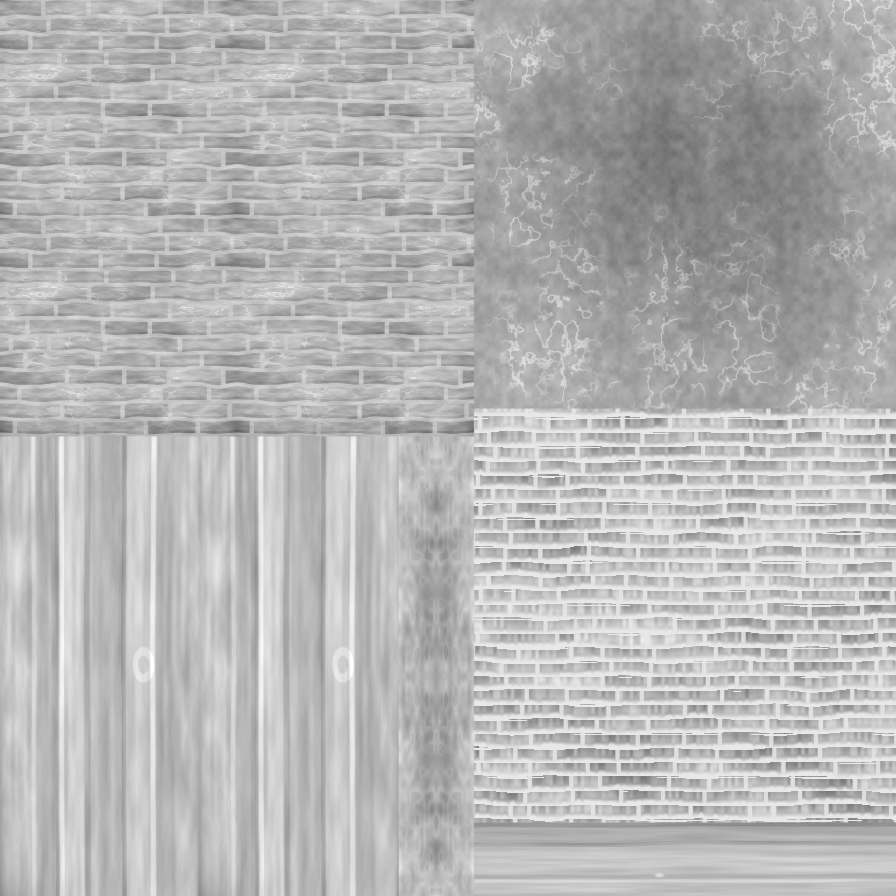
Give the GLSL for this texture map, as a WebGL 1 fragment shader.

```glsl
precision highp float;
// Grey material atlas: brick, worn plaster, vertical planks, bark, shingles and boards.
// Each panel is a function of canvas position, built from tiling value noise and
// jittered courses; main() joins the panels with softened edges.
uniform vec2 u_resolution;

const vec2 NO_TILE = vec2(4096.0);
const float SPLIT_X = 0.529;
const float BARK_X = 0.445;
const float BRICK_Y = 0.513;
const float PLASTER_Y = 0.544;
const float BOARD_Y = 0.082;

float hash(vec2 p) {
  return fract(sin(dot(p, vec2(127.1, 311.7))) * 43758.5453);
}

float noise(vec2 p, vec2 period) {
  vec2 i = floor(p), f = fract(p);
  f = f * f * (3.0 - 2.0 * f);
  vec2 a = mod(i, period), b = mod(i + 1.0, period);
  return mix(mix(hash(a), hash(vec2(b.x, a.y)), f.x),
             mix(hash(vec2(a.x, b.y)), hash(b), f.x), f.y);
}

float fbm(vec2 p, vec2 period) {
  float sum = 0.0, weight = 0.533;
  for (int k = 0; k < 4; k++) {
    sum += weight * noise(p, period);
    p *= 2.0;
    period *= 2.0;
    weight *= 0.5;
  }
  return sum;
}

// Thin bright creases where the noise crosses its middle value.
float veins(vec2 p, vec2 period, float width) {
  return 1.0 - smoothstep(0.0, width, abs(fbm(p, period) - 0.5));
}

float band(float x, float center, float halfWidth) {
  return 1.0 - smoothstep(0.5 * halfWidth, halfWidth, abs(x - center));
}

float edge(float at, float x) {
  return smoothstep(at - 0.001, at + 0.001, x);
}

// Jittered joints of one course: x = distance to the nearest joint, y = block shade.
vec2 course(float x, float row, float count, float jitter) {
  float i = floor(x), id = i, nearest = 1.0;
  for (int k = 0; k < 3; k++) {
    float cell = i + float(k) - 0.5 - 0.5;
    float joint = cell + 0.5 + jitter * (hash(vec2(mod(cell, count), row)) - 0.5);
    nearest = min(nearest, abs(x - joint));
    if (x > joint) id = cell;
  }
  return vec2(nearest, hash(vec2(mod(id, count) + 17.0, row + 5.0)));
}

float brick(vec2 p) {
  vec2 tile = (p - vec2(0.0, BRICK_Y)) / vec2(SPLIT_X, 1.0 - BRICK_Y) * 2.0;
  vec2 g = tile * vec2(4.0, 13.0);
  g.y += 0.22 * (noise(tile * vec2(12.0, 13.0), vec2(12.0, 13.0)) - 0.5);
  float row = mod(floor(g.y), 13.0), h = fract(g.y);
  vec2 block = course(g.x + 0.5 * mod(row, 2.0), row, 4.0, 0.5);
  float wear = fbm(tile * vec2(6.0, 9.0), vec2(6.0, 9.0));
  float grain = fbm(tile * vec2(20.0, 52.0), vec2(20.0, 52.0));
  float crease = veins(tile * vec2(9.0, 26.0), vec2(9.0, 26.0), 0.05);
  float tone = 0.69 + 0.11 * (block.y - 0.5) + 0.22 * (grain - 0.5);
  tone += 0.25 * (wear - 0.5) + 0.1 * crease * smoothstep(0.4, 0.65, wear);
  tone -= 0.06 * band(h, 0.2, 0.12);
  float mortar = max(band(h, 0.02, 0.14), band(h, 1.0, 0.14));
  mortar = max(mortar, band(block.x, 0.0, 0.05));
  tone = mix(tone, 0.8 + 0.2 * (grain - 0.5), 0.8 * mortar);
  return tone - 0.05 * (1.0 - smoothstep(0.8, 1.1, tile.y * 13.0));
}

float plaster(vec2 p) {
  vec2 q = (p - vec2(SPLIT_X, PLASTER_Y)) / vec2(1.0 - SPLIT_X, 1.0 - PLASTER_Y);
  float left = exp(-dot((q - vec2(0.36, 0.6)) * vec2(2.0, 1.9), (q - vec2(0.36, 0.6)) * vec2(2.0, 1.9)));
  float right = exp(-dot((q - vec2(0.7, 0.5)) * vec2(2.9, 1.7), (q - vec2(0.7, 0.5)) * vec2(2.9, 1.7)));
  float dark = min(1.0, 0.75 * left + 0.55 * right);
  float cloud = fbm(q * vec2(9.0, 7.0), NO_TILE);
  float speck = fbm(q * vec2(55.0, 45.0) + 9.0, NO_TILE);
  float tone = 0.745 - 0.225 * dark + 0.16 * (cloud - 0.5) + 0.16 * (speck - 0.5);
  float chipped = smoothstep(0.42, 0.68, cloud + 0.15 * (1.0 - q.y) - 0.1 * dark);
  return tone + 0.15 * chipped * veins(q * vec2(30.0, 26.0), NO_TILE, 0.07);
}

float planks(vec2 p) {
  float x = p.x / BARK_X * 2.0, u = fract(x);
  float sway = 0.012 * (noise(vec2(x * 5.0, p.y * 7.0), vec2(5.0, 64.0)) - 0.5);
  float w = u + sway;
  float fiber = noise(vec2((x + sway) * 48.0, p.y * 6.0), vec2(48.0, 64.0));
  float fine = fbm(vec2(x * 30.0, p.y * 22.0), vec2(30.0, 64.0));
  float mottle = fbm(vec2(x * 12.0, p.y * 16.0), vec2(12.0, 64.0));
  float tone = 0.765 + 0.1 * (fiber - 0.5) + 0.14 * (fine - 0.5);
  tone += 0.22 * (mottle - 0.5) * (band(u, 0.06, 0.16) + band(u, 0.98, 0.1));
  tone -= 0.07 * (band(w, 0.24, 0.06) + band(w, 0.56, 0.08) + band(w, 0.83, 0.06));
  tone -= 0.09 * (band(w, 0.44, 0.02) + band(w, 0.62, 0.015) + band(w, 0.29, 0.015));
  tone += 0.04 * band(w, 0.69, 0.08) + 0.04 * band(w, 0.37, 0.07);
  tone += 0.12 * (band(w, 0.31, 0.018) + band(w, 0.77, 0.018) + 0.6 * band(w, 0.17, 0.015));
  float knot = length((vec2(u, p.y) - vec2(0.72, 0.258)) * vec2(0.22, 0.6));
  return tone + 0.08 * band(knot, 0.009, 0.004);
}

float bark(vec2 p) {
  vec2 m = abs(p - vec2(0.487, 0.245));
  float fleck = noise(m * vec2(190.0, 75.0), NO_TILE);
  float coarse = fbm(m * vec2(90.0, 40.0) + 3.0, NO_TILE);
  float core = exp(-pow(m.x / 0.024, 2.0)) * band(m.y, 0.12, 0.12);
  float tone = 0.725 - 0.07 * core + 0.16 * (fleck - 0.5) + 0.28 * (coarse - 0.5);
  tone -= 0.09 * smoothstep(0.65, 0.85, fleck) * band(m.x, 0.0, 0.045);
  return tone + 0.06 * smoothstep(0.036, 0.042, m.x);
}

float shingles(vec2 p) {
  vec2 g = (p - vec2(SPLIT_X, 0.0846)) / vec2(0.0547, 0.01602);
  g.y += 0.3 * (noise(vec2(g.x * 1.3, floor(g.y) * 3.0), NO_TILE) - 0.5);
  float row = floor(g.y), h = fract(g.y);
  vec2 block = course(g.x + hash(vec2(row, 3.0)) + 8.0, row + 40.0, 64.0, 0.7);
  float stroke = noise(vec2(g.x * 14.0, row * 7.0 + h * 1.2 + 50.0), NO_TILE);
  float stain = fbm(p * vec2(14.0, 20.0), NO_TILE);
  float tone = 0.72 + 0.12 * (block.y - 0.5) + 0.2 * (stroke - 0.5) + 0.22 * (stain - 0.5);
  tone -= 0.05 * smoothstep(0.6, 0.95, h);
  float gap = 1.0 - smoothstep(0.12, 0.48, h + 0.25 * (stroke - 0.5) + 0.12 * (block.y - 0.5));
  gap = max(gap, 0.85 * band(block.x, 0.0, 0.06));
  return mix(tone, 0.91, gap);
}

float boards(vec2 p) {
  float y = p.y + 0.004 * (noise(p * vec2(9.0, 30.0), NO_TILE) - 0.5);
  float fiber = fbm(vec2(p.x * 9.0, y * 170.0), NO_TILE);
  float tone = mix(0.765, 0.67, smoothstep(0.055, 0.06, y)) + 0.2 * (fiber - 0.5);
  tone -= 0.1 * band(y, 0.08, 0.004) + 0.07 * band(y, 0.058, 0.003) + 0.06 * band(y, 0.021, 0.004);
  float chip = length((p - vec2(0.736, 0.023)) * vec2(0.4, 1.0));
  return tone + 0.07 * band(y, 0.017, 0.003) + 0.15 * (1.0 - smoothstep(0.001, 0.003, chip));
}

void main() {
  vec2 p = gl_FragCoord.xy / u_resolution;
  float lowerLeft = mix(planks(p), bark(p), edge(BARK_X, p.x));
  float leftSide = mix(lowerLeft, brick(p), edge(BRICK_Y, p.y));
  float lowerRight = mix(boards(p), shingles(p), edge(BOARD_Y, p.y));
  float rightSide = mix(lowerRight, plaster(p), edge(PLASTER_Y, p.y));
  float tone = mix(leftSide, rightSide, edge(SPLIT_X, p.x));
  gl_FragColor = vec4(vec3(clamp(tone, 0.0, 1.0)), 1.0);
}
```
